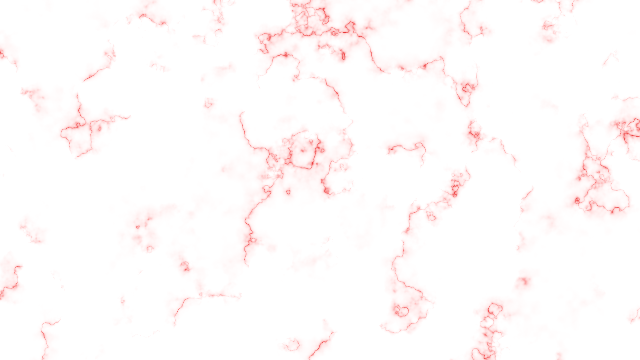
Give the GLSL for this texture, as a Shadertoy shader.

```glsl
float hash(vec2 cell) {
    vec3 h = fract(cell.xyx * vec3(0.1031, 0.1030, 0.0973));
    h += dot(h, h.yzx + 33.33);
    return fract((h.x + h.y) * h.z);
}

float valueNoise(vec2 p) {
    vec2 cell = floor(p), f = fract(p);
    f = f * f * f * (f * (f * 6.0 - 15.0) + 10.0);
    float low = mix(hash(cell), hash(cell + vec2(1, 0)), f.x);
    float high = mix(hash(cell + vec2(0, 1)), hash(cell + vec2(1, 1)), f.x);
    return mix(low, high, f.y);
}

float fbm(vec2 p) {
    float sum = 0.0, amplitude = 0.463;
    for (int octave = 0; octave < 6; octave++) {
        sum += amplitude * valueNoise(p);
        p = mat2(1.6, 1.2, -1.2, 1.6) * p + 17.3;
        amplitude *= 0.55;
    }
    return sum;
}

void mainImage(out vec4 fragColor, in vec2 fragCoord) {
    vec2 uv = fragCoord / iResolution.y;

    // Veins follow the middle contour of a rough height field
    float ridge = abs(fbm(mat2(0.8, 0.6, -0.6, 0.8) * uv * 5.0 + 40.0) - 0.5);

    // Patchy strength breaks the contours into strands, grain into dark specks
    float strength = smoothstep(0.39, 0.64, fbm(uv * 8.0 + 90.0));
    strength *= 0.5 + valueNoise(uv * 45.0 + 7.0);

    // Soft core with a faint wide halo
    float stain = strength * 0.0034 / (ridge + 0.006) - 0.02;
    stain = clamp(stain, 0.0, 1.0);

    fragColor = vec4(1.0 - 0.16 * stain * stain, vec2(1.0 - stain), 1.0);
}
```
